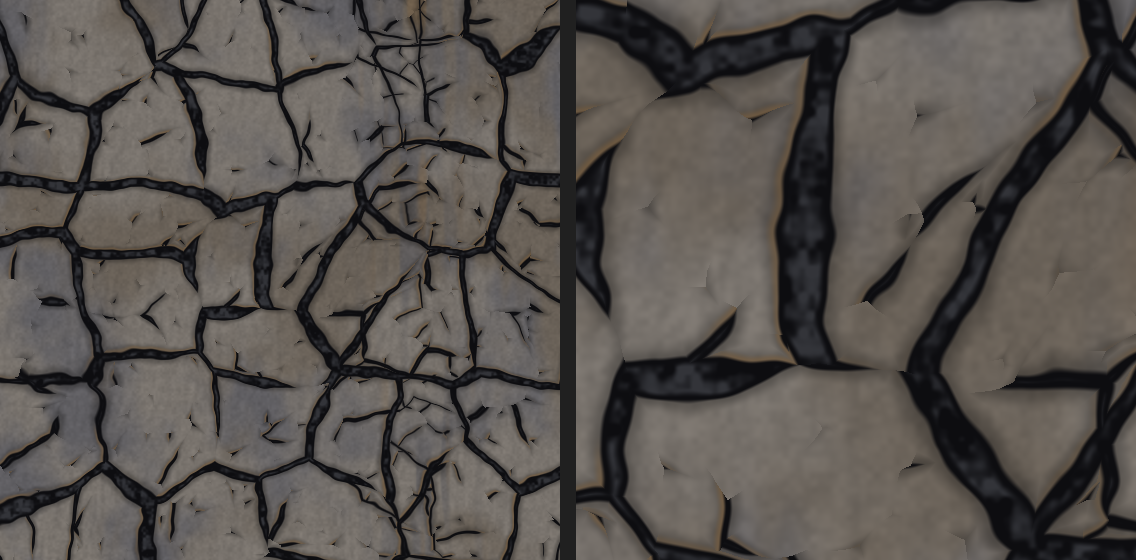
Left: the whole. Right: its middle third, enlarged.
Give the GLSL for this texture, as a three.js fragment shader.

```glsl
// Dry, cracked mud: grey-brown plates split by dark branching cracks.
varying vec2 vUv;

const vec3 LIGHT_MUD = vec3(0.475, 0.452, 0.428);
const vec3 WARM_MUD  = vec3(0.415, 0.382, 0.345);
const vec3 COOL_MUD  = vec3(0.375, 0.370, 0.385);
const vec3 OCHRE     = vec3(0.500, 0.385, 0.250);
const vec3 CRACK     = vec3(0.050, 0.050, 0.062);
const vec3 CRACK_BED = vec3(0.200, 0.205, 0.225);

const float MAIN_SCALE = 5.4;     // cells across the canvas
const float FINE_SCALE = 9.5;
const float HAIR_SCALE = 19.0;
const float MAIN_WIDTH = 0.0105;  // half widths, canvas units
const float FINE_WIDTH = 0.0040;
const float HAIR_WIDTH = 0.0019;
const float EDGE_SOFT  = 0.0015;
const float BAND_X     = 0.71;    // upright strip of dense cracking
const float BAND_WIDTH = 0.085;

float hash(vec2 p) {
  vec3 q = fract(p.xyx * 0.1031);
  q += dot(q, q.yzx + 33.33);
  return fract((q.x + q.y) * q.z);
}

vec2 hash2(vec2 p) {
  return vec2(hash(p + 17.3), hash(p + 91.7));
}

float noise(vec2 p) {
  vec2 i = floor(p), f = fract(p);
  f = f * f * (3.0 - 2.0 * f);
  return mix(mix(hash(i), hash(i + vec2(1, 0)), f.x),
             mix(hash(i + vec2(0, 1)), hash(i + vec2(1, 1)), f.x), f.y);
}

float fbm(vec2 p) {
  float sum = 0.0, amp = 0.5;
  for (int i = 0; i < 4; i++) {
    sum += amp * noise(p);
    p = p * 2.03 + 7.1;
    amp *= 0.5;
  }
  return sum / 0.9375;
}

vec2 wobble(vec2 p) {
  return vec2(noise(p), noise(p + 43.0)) - 0.5;
}

// Gap to the nearest crack wall (negative inside) and direction to it.
// Each cell border has its own width; lower reach leaves more pointed dead ends.
vec3 crackField(vec2 uv, float scale, float width, float reach) {
  vec2 p = uv * scale;
  vec2 base = floor(p), nearCell = base, nearVec = vec2(0.0);
  float best = 100.0;
  for (int y = -1; y <= 1; y++)
  for (int x = -1; x <= 1; x++) {
    vec2 cell = base + vec2(x, y);
    vec2 v = cell + 0.1 + 0.8 * hash2(cell) - p;
    if (dot(v, v) < best) { best = dot(v, v); nearCell = cell; nearVec = v; }
  }
  vec3 field = vec3(100.0, 0.0, 0.0);
  float swell = 0.65 + 0.7 * noise(uv * 13.0 + scale);
  for (int y = -2; y <= 2; y++)
  for (int x = -2; x <= 2; x++) {
    if (x == 0 && y == 0) continue;
    vec2 cell = nearCell + vec2(x, y);
    vec2 v = cell + 0.1 + 0.8 * hash2(cell) - p;
    vec2 dir = normalize(v - nearVec), mid = 0.5 * (v + nearVec);
    vec2 pairId = cell + nearCell;
    vec2 along = vec2(-dir.y, dir.x) * (dir.y < 0.0 ? 1.0 : -1.0);
    float end = reach - 1.6 * hash(pairId + 5.0);
    float w = width * swell * mix(0.4, 1.25, hash(pairId + 61.0));
    w = mix(w, -0.012, smoothstep(end - 0.3, end + 0.3, -dot(mid, along)));
    float gap = dot(mid, dir) / scale - w;
    if (gap < field.x) field = vec3(gap, dir);
  }
  return field;
}

float surfaceHeight(vec2 p) {
  return fbm(p * 26.0) + 0.4 * noise(p * vec2(110.0, 22.0) + 3.0 * wobble(p * 9.0));
}

void main() {
  vec2 uv = vUv;
  float bandOffset = (uv.x - BAND_X - 0.08 * (noise(vec2(uv.y * 4.0, 2.0)) - 0.5)) / BAND_WIDTH;
  float band = exp(-bandOffset * bandOffset);

  // Three generations of cracks on a bent plane
  vec2 bent = uv + 0.085 * wobble(uv * 4.0) + 0.018 * wobble(uv * 17.0) + 0.006 * wobble(uv * 55.0);
  vec3 crack = crackField(bent + 3.0, MAIN_SCALE, MAIN_WIDTH * (1.0 - 0.55 * band), 1.65);
  vec3 fine = crackField(bent + 8.4, FINE_SCALE, FINE_WIDTH, 0.45 + 0.6 * band);
  vec3 hair = crackField(bent + 5.7, HAIR_SCALE, HAIR_WIDTH, -0.05 + 0.85 * band);
  if (fine.x < crack.x) crack = fine;
  if (hair.x < crack.x) crack = hair;
  float gap = crack.x;

  // Mud plates: broad tints, upright stains, low relief and grain
  float tint = fbm(uv * 4.5 + 11.0);
  float streak = noise(uv * vec2(60.0, 5.0) + 2.0 * wobble(uv * 7.0));
  vec3 mud = mix(WARM_MUD, COOL_MUD, smoothstep(0.38, 0.62, tint + 0.12 * (streak - 0.5)));
  mud = mix(mud, LIGHT_MUD, smoothstep(0.33, 0.68, fbm(uv * 7.0 + 31.0)));
  mud = mix(mud, COOL_MUD * 0.92, 0.6 * band * smoothstep(0.35, 0.75, streak));
  mud = mix(mud, OCHRE, 0.4 * band * smoothstep(0.7, 0.95, noise(uv * vec2(45.0, 6.0) + 70.0)));
  float relief = surfaceHeight(uv + vec2(-0.002, 0.002)) - surfaceHeight(uv);
  float grain = noise(uv * 240.0) + noise(uv * 125.0) - 1.0;
  mud *= 1.0 - 0.30 * relief + 0.07 * grain;

  // Darkened plate borders with ochre on those facing lower right
  mud *= mix(0.74, 1.0, smoothstep(0.0, 0.012, gap));
  float facing = smoothstep(0.0, 0.9, dot(crack.yz, vec2(0.8, -0.6)));
  float rim = facing * (1.0 - smoothstep(0.001, 0.006, gap)) * smoothstep(0.35, 0.7, noise(uv * 11.0));
  mud = mix(mud, OCHRE, 0.6 * rim);

  // Crack floor: rubble shows where the opening is wide
  float rubble = smoothstep(0.25, 0.8, 0.6 * noise(uv * 85.0) + 0.4 * noise(uv * 190.0));
  vec3 bed = mix(CRACK, CRACK_BED, rubble * smoothstep(0.002, 0.007, -gap));
  gl_FragColor = vec4(mix(bed, mud, smoothstep(-EDGE_SOFT, EDGE_SOFT, gap)), 1.0);
}
```
